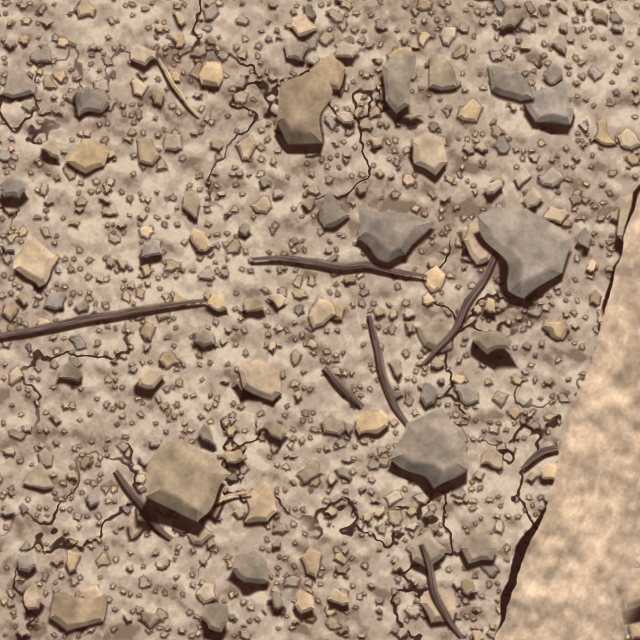
This texture is drawn by a three.js fragment shader. Its source:

```glsl
varying vec2 vUv;

const vec3 SOIL_SHADE = vec3(0.54, 0.45, 0.38);
const vec3 SOIL_MID = vec3(0.73, 0.64, 0.56);
const vec3 SOIL_LIGHT = vec3(0.86, 0.78, 0.68);
const vec3 STONE_TAN = vec3(0.84, 0.71, 0.55);
const vec3 STONE_GREY = vec3(0.70, 0.63, 0.57);
const vec3 TWIG_BROWN = vec3(0.44, 0.36, 0.32);
const vec3 STRAW = vec3(0.82, 0.72, 0.55);
const vec3 ROOT = vec3(0.79, 0.68, 0.57);
const vec3 SHADOW = vec3(0.15, 0.07, 0.05);
const vec2 LIGHT = vec2(0.12, 0.99);
const float EDGE = 0.0022;
const float RELIEF = 1.9;
const float TWIG_WIDTH = 0.0055;
const float ROOT_WIDTH = 0.19;
const float TAU = 6.28319;
const int SIDES = 6;
const int TWIGS = 11;

float hash(vec2 p) {
  return fract(sin(dot(p, vec2(127.1, 311.7))) * 43758.5453);
}

vec2 hash2(vec2 p) {
  return vec2(hash(p), hash(p + 19.7));
}

float noise(vec2 p) {
  vec2 i = floor(p), f = fract(p);
  f = f * f * (3.0 - 2.0 * f);
  return mix(mix(hash(i), hash(i + vec2(1.0, 0.0)), f.x),
             mix(hash(i + vec2(0.0, 1.0)), hash(i + 1.0), f.x), f.y);
}

float fbm(vec2 p) {
  float sum = 0.0, gain = 0.5;
  for (int i = 0; i < 5; i++) {
    sum += gain * noise(p);
    p = mat2(1.6, 1.2, -1.2, 1.6) * p + 7.3;
    gain *= 0.5;
  }
  return sum;
}

// Lit soil with broad patches, fine lumps and broken crevices
vec3 soil(vec2 p, float relief) {
  float tone = 0.56 + 0.8 * (fbm(p * 6.0) - 0.5) + RELIEF * relief;
  vec3 color = mix(SOIL_SHADE, SOIL_MID, smoothstep(0.0, 0.45, tone));
  color = mix(color, SOIL_LIGHT, smoothstep(0.42, 0.9, tone));
  float line = abs(fbm(p * 8.0 + 40.0) - 0.48);
  float patchy = smoothstep(0.55, 0.75, noise(p * 7.0 + 5.0));
  return mix(color, SHADOW, 0.8 * patchy * (1.0 - smoothstep(0.004, 0.018, line)));
}

// One grid of angular stones, each with a bevel and a cast shadow
void addStones(inout vec3 color, vec2 p, float cells, float density, float seed) {
  vec2 q = p * cells;
  float soft = EDGE * cells, cover = 0.0, shade = 0.0;
  q += 0.13 * (vec2(noise(q * 4.0 + seed), noise(q * 4.0 + seed + 31.0)) - 0.5);
  float grain = fbm(p * 45.0 + seed);
  vec3 stone = color;
  for (int y = -1; y <= 1; y++) for (int x = -1; x <= 1; x++) {
    vec2 cell = floor(q) + vec2(x, y), id = cell + seed;
    if (hash(id) > density) continue;
    vec2 r = q - cell - 0.2 - 0.6 * hash2(id + 3.1);
    float radius = mix(0.17, 0.42, pow(hash(id + 7.3), 1.4));
    float height = radius * mix(0.1, 0.75, pow(hash(id + 9.1), 1.5));
    float aspect = mix(0.45, 0.95, hash(id + 11.9)), tilt = TAU * hash(id + 13.3);
    float body = -9.0, cast_ = -9.0;
    vec2 face = LIGHT;
    for (int i = 0; i < SIDES; i++) {
      float k = float(i), jitter = hash(id + k * 1.7 + 23.0);
      float angle = tilt + (k + 0.7 * jitter) * TAU / float(SIDES);
      vec2 n = vec2(cos(angle), sin(angle));
      float reach = radius * (0.75 + 0.4 * fract(jitter * 7.0))
                  * length(vec2(cos(angle - tilt), aspect * sin(angle - tilt)));
      float d = dot(r, n) - reach;
      if (d > body) { body = d; face = n; }
      cast_ = max(cast_, d + height * dot(LIGHT, n));
    }
    shade = max(shade, 1.0 - smoothstep(-soft, 2.0 * soft, cast_));
    float inside = 1.0 - smoothstep(-soft, soft, body);
    if (inside > cover) {
      float bevel = smoothstep(-0.45, -0.25, body / (radius * aspect));
      float lit = dot(face, LIGHT);
      float value = mix(0.82, 1.08, hash(id + 17.7)) + 0.5 * (grain - 0.5);
      value *= 1.0 + bevel * (lit < 0.0 ? 0.38 : 0.08) * lit;
      stone = mix(STONE_GREY, STONE_TAN, hash(id + 29.0)) * value;
      cover = inside;
    }
  }
  color = mix(color, SHADOW, 0.88 * shade);
  color = mix(color, stone, cover);
}

// Bent, tapering twigs and straws lying on the ground
void addTwigs(inout vec3 color, vec2 p) {
  for (int i = 0; i < TWIGS; i++) {
    vec2 id = vec2(float(i), 17.0);
    float angle = 0.5 * TAU * hash(id + 2.3), size = mix(0.08, 0.38, pow(hash(id + 5.9), 2.0));
    vec2 along = vec2(cos(angle), sin(angle)), across = vec2(-along.y, along.x);
    vec2 r = p - hash2(id);
    float u = dot(r, along), t = 2.0 * u / size;
    float v = dot(r, across) + 0.1 * size * (hash(id + 8.1) - 0.5) * t * t;
    v += 0.012 * (noise(vec2(u * 22.0, id.x)) - 0.5);
    float straw = step(0.65, hash(id + 12.7));
    float width = TWIG_WIDTH * mix(1.0, 0.55, straw) * (1.0 - 0.6 * t * t);
    float ends = abs(u) - 0.5 * size;
    float body = max(abs(v) - width, ends);
    float shade = max(abs(v + 0.008 * dot(LIGHT, across)) - width, ends);
    color = mix(color, SHADOW, 0.85 * (1.0 - smoothstep(-EDGE, EDGE, shade)));
    float streak = 0.75 + 0.5 * noise(vec2(u * 40.0, v * 500.0));
    vec3 wood = mix(TWIG_BROWN, STRAW, straw) * (streak + 25.0 * v * across.y);
    color = mix(color, wood, 1.0 - smoothstep(-EDGE, EDGE, body));
  }
}

// Broad smooth root on the lower right, with a dark gap on its left
void addRoot(inout vec3 color, vec2 p, float relief) {
  float side = p.x - 0.775 - 0.34 * p.y + 0.05 * (fbm(p * 9.0) - 0.5);
  float gap = 0.035 * max(noise(vec2(p.y * 13.0, 4.0)) - 0.3, 0.0);
  float crack = smoothstep(-gap - EDGE, -gap + EDGE, side) * smoothstep(0.0, 0.006, gap);
  float body = smoothstep(-EDGE, EDGE, side);
  float fade = 1.0 - smoothstep(0.8, 1.1, side / ROOT_WIDTH);
  float streak = fbm(vec2(side * 55.0, p.y * 9.0)) - 0.5;
  vec3 bark = ROOT * (1.02 + 0.4 * streak + 0.8 * relief);
  color = mix(color, SHADOW, 0.9 * crack * (1.0 - body));
  color = mix(color, bark, body * fade);
}

void main() {
  vec2 p = vUv;
  float relief = fbm(p * 30.0) - fbm(p * 30.0 + 0.4 * LIGHT);
  vec3 color = soil(p, relief);
  addStones(color, p, 75.0, 0.30, 3.0);
  addStones(color, p, 38.0, 0.30, 41.0);
  addStones(color, p, 20.0, 0.32, 87.0);
  addStones(color, p, 11.0, 0.34, 133.0);
  addTwigs(color, p);
  addStones(color, p, 5.5, 0.36, 171.0);
  addRoot(color, p, relief);
  color *= 0.96 + 0.08 * noise(p * 230.0);
  gl_FragColor = vec4(color, 1.0);
}
```
